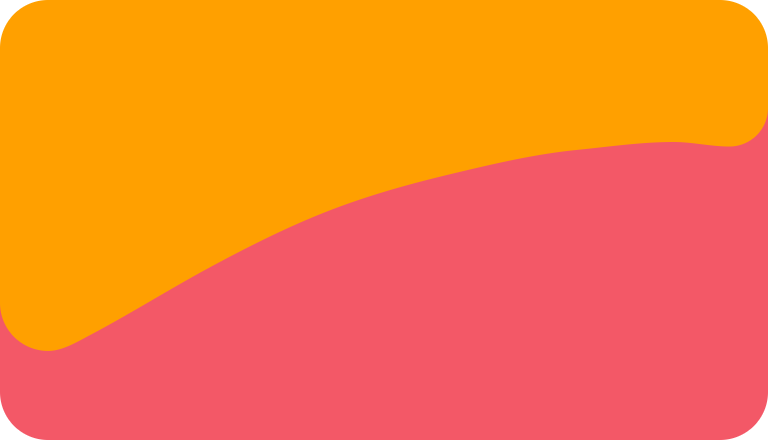
A Shadertoy shader for this background:

```glsl
// Rounded card with an orange field above a coral hill, on white.

// Signed distance to a rounded box centred on the origin
float roundedBox(vec2 p, vec2 halfSize, float radius) {
    vec2 q = abs(p) - halfSize + radius;
    return length(max(q, 0.0)) + min(max(q.x, q.y), 0.0) - radius;
}

// Hill crest as smooth cubic spans; each knot holds x, height, slope
float hillHeight(float x) {
    vec3 knots[8] = vec3[8](
        vec3(0.109, 0.2024, 0.0), vec3(0.2045, 0.2386, 0.53),
        vec3(0.4773, 0.3932, 0.54), vec3(0.75, 0.5227, 0.385),
        vec3(1.0227, 0.6045, 0.24), vec3(1.3068, 0.6591, 0.1),
        vec3(1.5273, 0.6773, 0.0), vec3(1.654, 0.667, 0.0));
    int i = 0;
    while (i < 6 && x > knots[i + 1].x) i++;
    vec3 a = knots[i], b = knots[i + 1];
    float span = b.x - a.x;
    float t = clamp((x - a.x) / span, 0.0, 1.0);
    float s = 1.0 - t;
    return mix(a.y, b.y, t * t * (3.0 - 2.0 * t))
         + span * t * s * (a.z * s - b.z * t);
}

// Signed distance to the orange field, with round lower corners
float orangeField(vec2 p) {
    if (p.x < 0.109)
        return length(vec2(p.x - 0.109, min(p.y - 0.3114, 0.0))) - 0.109;
    if (p.x > 1.654)
        return length(vec2(p.x - 1.654, min(p.y - 0.7545, 0.0))) - 0.0875;
    float slope = (hillHeight(p.x + 0.002) - hillHeight(p.x - 0.002)) / 0.004;
    return (hillHeight(p.x) - p.y) / sqrt(1.0 + slope * slope);
}

void mainImage(out vec4 fragColor, in vec2 fragCoord) {
    // Canvas height is one unit
    float pixel = 1.0 / iResolution.y;
    vec2 size = vec2(1.7415, 1.0);
    vec2 p = fragCoord / iResolution.xy * size;

    vec3 white = vec3(1.0);
    vec3 coral = vec3(0.953, 0.345, 0.404);
    vec3 orange = vec3(1.0, 0.627, 0.0);

    // Fill the card, then trim its corners
    float field = clamp(0.5 - orangeField(p) / pixel, 0.0, 1.0);
    float card = clamp(0.5 - roundedBox(p - 0.5 * size, 0.5 * size, 0.109) / pixel, 0.0, 1.0);
    vec3 color = mix(white, mix(coral, orange, field), card);
    fragColor = vec4(color, 1.0);
}
```
